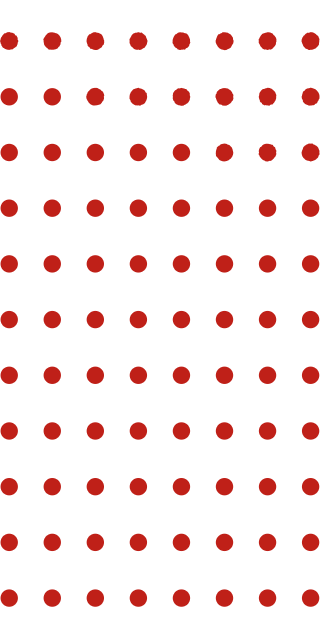
This pattern is drawn by a Shadertoy shader. Its source:

```glsl
// Red dots on white in a regular grid of 8 columns by 11 rows.
// Each pixel finds its nearest grid cell and measures a circle distance;
// the dots in a wedge along the top have slightly larger, nibbled rims.

// Lengths are in canvas widths, measured from the lower left corner.
const vec2 GRID_COUNT = vec2(8.0, 11.0);
const vec2 FIRST_CENTRE = vec2(0.0288, 0.1310);
const vec2 PITCH = vec2(0.13455, 0.17406);
const float DOT_RADIUS = 0.0271;

const float ROUGH_GROWTH = 0.0004;   // extra radius of worn dots
const float ROUGH_DEPTH = 0.0016;    // height range of rim notches
const float ROUGH_NOTCHES = 32.0;    // notches around one rim
const float WEDGE_SLOPE = 3.0;       // columns lost per row downward
const float WEDGE_OFFSET = 1.5;

const vec3 PAPER = vec3(1.0);
const vec3 DOT_RED = vec3(0.75, 0.125, 0.094);
const float TAU = 6.2831853;

float hash(vec2 p) {
    vec3 q = fract(vec3(p.xyx) * 0.1031);
    q += dot(q, q.yzx + 33.33);
    return fract((q.x + q.y) * q.z);
}

// Value noise around a rim, wrapping after a full turn.
float rimNoise(vec2 offset, float seed) {
    float angle = atan(offset.y, offset.x + 1e-6);
    float turn = (angle / TAU + 0.5) * ROUGH_NOTCHES;
    float notch = floor(turn);
    float a = hash(vec2(mod(notch, ROUGH_NOTCHES), seed));
    float b = hash(vec2(mod(notch + 1.0, ROUGH_NOTCHES), seed));
    return mix(a, b, smoothstep(0.2, 0.8, turn - notch));
}

// One for worn dots, zero for clean ones.
float roughness(vec2 cell) {
    float rowFromTop = GRID_COUNT.y - 1.0 - cell.y;
    return step(WEDGE_SLOPE * rowFromTop - WEDGE_OFFSET, cell.x);
}

float dotDistance(vec2 p) {
    vec2 cell = floor((p - FIRST_CENTRE) / PITCH + 0.5);
    cell = clamp(cell, vec2(0.0), GRID_COUNT - 1.0);
    vec2 offset = p - FIRST_CENTRE - cell * PITCH;

    float seed = cell.x + GRID_COUNT.x * cell.y + 1.0;
    float wear = ROUGH_GROWTH + ROUGH_DEPTH * (rimNoise(offset, seed) - 0.5);
    return length(offset) - DOT_RADIUS - roughness(cell) * wear;
}

void mainImage(out vec4 fragColor, in vec2 fragCoord) {
    vec2 p = fragCoord / iResolution.x;

    // Edge coverage over one pixel
    float coverage = clamp(0.5 - dotDistance(p) * iResolution.x, 0.0, 1.0);
    fragColor = vec4(mix(PAPER, DOT_RED, coverage), 1.0);
}
```
